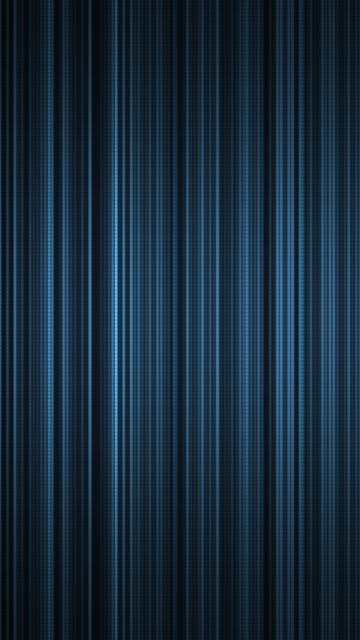
A WebGL 1 fragment shader for this pattern:

```glsl
precision highp float;
// Blue woven cloth of fine vertical threads crossed by faint horizontal rows.
// Layered stripe noise varies the threads, loops lay dark folds and bright
// glowing threads, and a soft light fades towards the top and bottom.

uniform vec2 u_resolution;

const float PI = 3.14159265;
const float THREADS = 96.0;
const float ROWS = 171.0;
const int FOLDS = 7;
const int ACCENTS = 5;

const vec3 SHADOW = vec3(0.040, 0.072, 0.105);
const vec3 CLOTH = vec3(0.200, 0.375, 0.510);
const vec3 GLOW = vec3(0.090, 0.290, 0.400);

float hash(float n) {
  return fract(sin(n * 127.1 + 11.7) * 43758.5453);
}

float bell(float distance, float width) {
  float d = distance / width;
  return exp(-d * d);
}

// Flat random bands, centered on whole numbers and joined by soft edges
float stripeNoise(float x, float seed) {
  float cell = floor(x);
  float blend = smoothstep(0.25, 0.75, fract(x));
  return mix(hash(cell + seed), hash(cell + 1.0 + seed), blend);
}

// Rounded profile of a repeated thread, 1 at whole numbers
float threadProfile(float x) {
  return 0.5 + 0.5 * cos(2.0 * PI * x);
}

// Wide dark folds at uneven spacing
float foldShade(float x) {
  float shade = 0.0;
  for (int i = 0; i < FOLDS; i++) {
    float k = float(i);
    float sway = 0.053 * cos(k * PI * 0.5) * sin(k * PI / 6.0);
    float center = 0.070 + 0.134 * k + sway;
    float width = mix(0.012, 0.020, hash(k + 31.0));
    shade = max(shade, bell(x - center, width));
  }
  return shade;
}

// Thin luminous threads, each with a faint halo
float accentLight(float x) {
  float sum = 0.0;
  for (int i = 0; i < ACCENTS; i++) {
    float k = float(i);
    float center = 0.138 + 0.178 * k + 0.012 * sin(2.6 * k);
    float strength = 0.82 + 0.18 * cos(1.6 * (k - 1.0));
    float d = x - center;
    sum += strength * (bell(d, 0.0034) + 0.06 * bell(d, 0.018));
  }
  return sum;
}

// Light pooled around the middle height, weaker at the sides
float pooledLight(vec2 uv) {
  float vertical = 0.34 + 0.76 * bell(uv.y - 0.50, 0.33);
  return vertical * (1.0 - 0.25 * pow(abs(uv.x - 0.5) * 2.0, 3.0));
}

void main() {
  vec2 uv = gl_FragCoord.xy / u_resolution;
  float column = uv.x * THREADS;

  // Random thread tones, from broad groups to single threads
  float blendTone = 0.66 * stripeNoise(column, 3.0)
                  + 0.34 * stripeNoise(uv.x * 37.0, 207.0);
  float tone = 0.08 + 1.55 * smoothstep(0.12, 0.88, blendTone);
  tone *= 1.0 - 0.72 * foldShade(uv.x);

  // Dark gaps between threads and a faint crossing weave
  float row = threadProfile(uv.y * ROWS);
  tone *= 0.46 + 0.54 * threadProfile(column);
  tone *= 0.86 + 0.14 * row;

  vec3 color = mix(SHADOW, CLOTH, clamp(tone, 0.0, 1.25));
  color += GLOW * accentLight(uv.x) * (0.75 + 0.25 * row);
  gl_FragColor = vec4(color * pooledLight(uv), 1.0);
}
```
